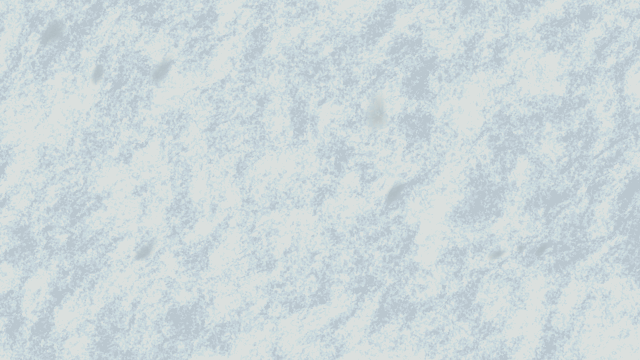
Give the GLSL for this texture, as a Shadertoy shader.

```glsl
#define STREAK_ANGLE 0.92
#define SCRATCH_ANGLE 0.42
#define STREAK_SCALE vec2(10.5, 21.0)
#define SCRATCH_SCALE vec2(6.0, 65.0)
#define GRAIN_SCALE 235.0
#define WARP 0.014
#define SPOT_CELL 0.30
#define SPOT_CHANCE 0.5
#define SPOT_RADIUS 0.027
#define TONE_BLEND 0.10

// Snow tones from shaded hollow to bright crust, and the heights between them
const vec3 TONES[6] = vec3[6](
    vec3(0.73, 0.78, 0.81), vec3(0.75, 0.80, 0.83), vec3(0.77, 0.82, 0.85),
    vec3(0.79, 0.85, 0.87), vec3(0.82, 0.87, 0.87), vec3(0.86, 0.88, 0.87));
const float LEVELS[5] = float[5](-1.34, -0.99, -0.44, 0.13, 0.74);
const vec3 SPOT_TONE = vec3(0.68, 0.73, 0.75);

float hash(vec2 p) {
    vec3 h = fract(p.xyx * 0.1031);
    h += dot(h, h.yzx + 33.33);
    return fract((h.x + h.y) * h.z);
}

// Value noise with zero mean and about unit variance
float noise(vec2 p) {
    vec2 cell = floor(p), f = fract(p);
    f = f * f * (3.0 - 2.0 * f);
    float low = mix(hash(cell), hash(cell + vec2(1, 0)), f.x);
    float high = mix(hash(cell + vec2(0, 1)), hash(cell + vec2(1, 1)), f.x);
    return (mix(low, high, f.y) - 0.5) / 0.2145;
}

// Coordinates with x running along the given angle
vec2 along(vec2 p, float angle) {
    float c = cos(angle), s = sin(angle);
    return vec2(c * p.x + s * p.y, c * p.y - s * p.x);
}

// Stretched octaves, each turned slightly to hide the lattice
float streaks(vec2 p) {
    float sum = 0.0, power = 0.0, weight = 1.0;
    vec2 scale = STREAK_SCALE;
    for (int i = 0; i < 5; i++) {
        float turn = 0.22 * (float(i % 3) - 1.0);
        sum += weight * noise(along(p, STREAK_ANGLE - turn) * scale + 17.3 * float(i));
        power += weight * weight;
        weight *= 0.76;
        scale *= 1.9;
    }
    return sum / sqrt(power);
}

// Thin broken lines along the noise zero crossings
float scratches(vec2 p) {
    vec2 q = along(p, SCRATCH_ANGLE) * SCRATCH_SCALE + 71.0;
    float line = 1.0 - smoothstep(0.0, 0.35, abs(noise(q)));
    return line * smoothstep(0.2, 1.2, noise(p * 7.0 + 40.0));
}

// Sparse soft pits, one at most in each grid cell
float spots(vec2 p) {
    vec2 home = floor(p / SPOT_CELL);
    float pit = 0.0;
    for (int y = -1; y <= 1; y++)
    for (int x = -1; x <= 1; x++) {
        vec2 cell = home + vec2(x, y);
        vec2 jitter = vec2(hash(cell + 11.0), hash(cell + 29.0));
        vec2 d = along(p - (cell + jitter) * SPOT_CELL, STREAK_ANGLE);
        float radius = SPOT_RADIUS * mix(0.6, 1.2, hash(cell + 53.0));
        float shape = 1.0 - smoothstep(0.2, 1.3, length(d * vec2(0.8, 1.2)) / radius);
        pit = max(pit, shape * step(hash(cell + 83.0), SPOT_CHANCE));
    }
    return pit;
}

vec3 snowTone(float height) {
    vec3 color = TONES[0];
    for (int i = 0; i < 5; i++) {
        float blend = smoothstep(LEVELS[i] - TONE_BLEND, LEVELS[i] + TONE_BLEND, height);
        color = mix(color, TONES[i + 1], blend);
    }
    return color;
}

void mainImage(out vec4 fragColor, in vec2 fragCoord) {
    vec2 p = fragCoord / iResolution.y + 3.0;

    // Bend the streaks
    vec2 bent = p + WARP * vec2(noise(p * 5.0), noise(p * 5.0 + 19.0));
    bent += 0.35 * WARP * vec2(noise(p * 23.0), noise(p * 23.0 + 37.0));

    // Crust relief, broad drifts and fine crystals
    vec2 crystal = along(p, SCRATCH_ANGLE) * GRAIN_SCALE;
    float grain = 0.85 * noise(crystal) + 0.53 * noise(crystal * 0.55 + 7.0);
    float height = 0.84 * streaks(bent) + 0.16 * noise(p * 3.2 + 5.0) + 0.6 * grain;
    height += 0.08 - 0.8 * scratches(bent);

    // Shaded pits, frayed by the grain
    float pit = spots(bent) * clamp(0.9 + 0.2 * grain, 0.0, 1.0);
    vec3 color = snowTone(height - 1.6 * pit);
    color = mix(color, SPOT_TONE, 0.7 * pit);
    fragColor = vec4(color, 1.0);
}
```
